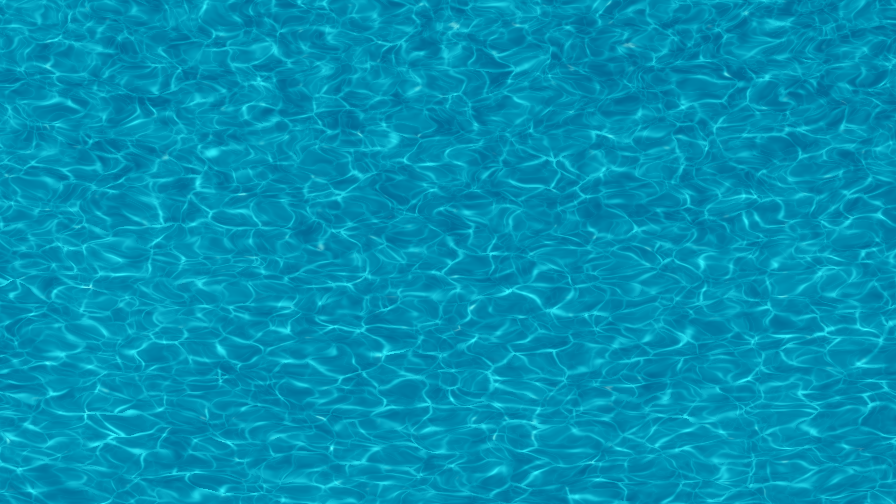
Give the GLSL for this texture, as a WebGL 1 fragment shader.

```glsl
precision highp float;

// Sunlit pool water: a net of bright caustic lines over rippled turquoise.
// The net is the borders of warped, flattened Voronoi cells in two sizes;
// gradient noise adds ripples, fine filaments and uneven light.

uniform vec2 u_resolution;

vec2 hash2(vec2 p) {
  vec3 h = fract(p.xyx * vec3(0.1031, 0.1030, 0.0973));
  h += dot(h, h.yzx + 33.33);
  return fract((h.xx + h.yz) * h.zy);
}

float cornerSlope(vec2 corner, vec2 offset) {
  float angle = 6.28318 * hash2(corner).x;
  return dot(vec2(cos(angle), sin(angle)), offset);
}

float gradientNoise(vec2 p) {
  vec2 i = floor(p), f = fract(p);
  vec2 u = f * f * f * (f * (f * 6.0 - 15.0) + 10.0);
  vec2 e = vec2(1.0, 0.0);
  float low = mix(cornerSlope(i, f), cornerSlope(i + e, f - e), u.x);
  float high = mix(cornerSlope(i + e.yx, f - e.yx), cornerSlope(i + 1.0, f - 1.0), u.x);
  return mix(low, high, u.y);
}

float fbm(vec2 p) {
  float sum = 0.0, gain = 1.0;
  for (int i = 0; i < 3; i++) {
    sum += gain * gradientNoise(p);
    p = p * 2.03 + vec2(17.3, 9.1);
    gain *= 0.55;
  }
  return sum;
}

vec2 noisePair(vec2 p) {
  return vec2(gradientNoise(p), gradientNoise(p + vec2(41.7, 23.9)));
}

// Distance to the nearest cell border, in canvas units;
// density is the number of cells per canvas unit along each axis.
float borderDistance(vec2 q, vec2 density) {
  vec2 cell = floor(q), f = fract(q);
  vec2 nearest = vec2(0.0), second = vec2(1.0);
  float d1 = 9.0, d2 = 9.0;
  for (int y = -1; y <= 1; y++) {
    for (int x = -1; x <= 1; x++) {
      vec2 g = vec2(float(x), float(y));
      vec2 r = g + 0.04 + 0.92 * hash2(cell + g) - f;
      float d = dot(r, r);
      if (d < d1) {
        d2 = d1; second = nearest;
        d1 = d; nearest = r;
      } else if (d < d2) {
        d2 = d; second = r;
      }
    }
  }
  return (d2 - d1) / (2.0 * length((second - nearest) * density) + 0.001);
}

// Sharp line with a soft glow on both sides
float causticLine(float d, float width) {
  float core = d / width;
  return 0.82 * exp(-core * core) + 0.18 * exp(-d / (3.0 * width));
}

// Bends straight borders into wavy ones
vec2 warp(vec2 p) {
  vec2 swell = noisePair(p * vec2(8.0, 18.0)) * vec2(0.055, 0.024);
  vec2 chop = noisePair(p * vec2(22.0, 46.0) + 7.0) * vec2(0.014, 0.008);
  return p + swell + chop;
}

// Net coordinates: cells get narrower and rounder toward the far side
vec2 netPosition(vec2 p) {
  return vec2((p.x - 0.9) * (11.0 + 8.0 * p.y), 27.0 * p.y - 1.5 * p.y * p.y);
}

vec3 waterColor(float light) {
  float red = max(0.0, (light - 0.61) * 0.57);
  return vec3(red, light, 0.64 + (light - 0.49) * 0.79);
}

void main() {
  vec2 p = gl_FragCoord.xy / u_resolution.y;
  float far = smoothstep(0.25, 1.0, p.y);
  float side = p.x * u_resolution.y / u_resolution.x;

  // Wave direction curves gently across the pool
  vec2 bent = p - vec2(0.0, 0.08 * (p.x - 0.9) * (p.x - 0.9));
  vec2 w = warp(bent);
  vec2 q = netPosition(w);
  vec2 density = vec2(11.0 + 8.0 * p.y, 27.0 - 3.0 * p.y);

  // Two caustic nets with uneven strength
  float patches = gradientNoise(bent * vec2(6.0, 12.0) + 3.0);
  float breaks = gradientNoise(bent * vec2(24.0, 42.0) + 31.0);
  float strength = clamp(0.58 + 0.8 * patches + 1.1 * breaks, 0.05, 1.3);
  float width = mix(0.0023, 0.0038, clamp(0.5 + breaks, 0.0, 1.0));
  float wide = causticLine(borderDistance(q, density), width);
  float fine = causticLine(borderDistance(q * 1.55 + 13.7, density * 1.55), 0.0024);
  float net = wide * strength + 0.6 * fine * clamp(0.5 - 0.9 * patches + 0.9 * breaks, 0.0, 1.0);

  // Ripple shading, stronger and choppier at the far side
  float ripples = fbm(w * vec2(15.0, mix(38.0, 29.0, far)) + 5.0);
  float shimmer = gradientNoise(w * vec2(48.0, 88.0) + 19.0);
  float broad = fbm(p * vec2(2.2, 4.0) + 11.0);
  float filament = pow(1.0 - min(1.0, abs(fbm(w * vec2(17.0, 32.0) + 60.0))), 14.0);

  float light = 0.508 + 0.055 * broad + mix(0.085, 0.14, far) * ripples;
  light += mix(0.04, 0.07, far) * shimmer + far * mix(0.03, -0.035, side);
  light += mix(0.26, 0.20, far) * net + mix(0.04, 0.075, far) * filament;

  // Rare sun glints sit on the brightest lines
  float glint = wide * smoothstep(0.36, 0.6, gradientNoise(p * vec2(26.0, 50.0) + 80.0));
  vec3 color = waterColor(max(light, 0.43));
  color += glint * vec3(0.28, 0.15, 0.09);
  gl_FragColor = vec4(clamp(color, 0.0, 1.0), 1.0);
}
```
